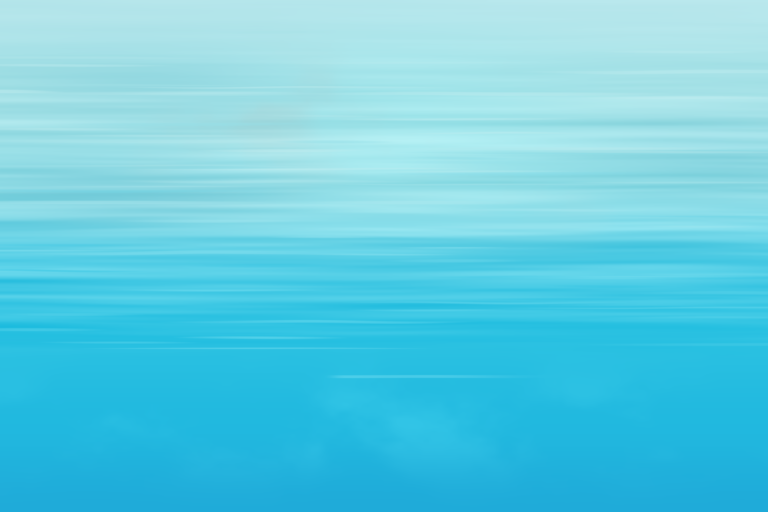
Give the GLSL for this background, as a WebGL 2 fragment shader.

```glsl
#version 300 es
precision highp float;
// Calm water fading from pale mist at the top to deep cyan at the bottom.
// A vertical colour ramp is tinted by soft glows, then crossed by stretched
// noise ripples and a loop of thin tapered brush strokes.
uniform vec2 u_resolution;
out vec4 outColor;

float hash(vec2 p) {
    return fract(sin(dot(p, vec2(127.1, 311.7))) * 43758.5453);
}

float noise(vec2 p) {
    vec2 i = floor(p), f = fract(p);
    f = f * f * (3.0 - 2.0 * f);
    return mix(mix(hash(i), hash(i + vec2(1, 0)), f.x),
               mix(hash(i + vec2(0, 1)), hash(i + vec2(1, 1)), f.x), f.y);
}

float fbm(vec2 p) {
    float sum = 0.0, amp = 0.5;
    for (int i = 0; i < 5; i++) {
        sum += amp * noise(p);
        p = p * 2.03 + 17.3;
        amp *= 0.5;
    }
    return sum;
}

// Soft elliptical spot
float glow(vec2 p, vec2 center, vec2 radius) {
    vec2 d = (p - center) / radius;
    return exp(-dot(d, d));
}

// Vertical ramp, from the deep bottom to the misty top
vec3 waterRamp(float y) {
    vec3 c = mix(vec3(0.12, 0.67, 0.85), vec3(0.13, 0.725, 0.875), smoothstep(0.0, 0.19, y));
    c = mix(c, vec3(0.17, 0.76, 0.885), smoothstep(0.17, 0.37, y));
    c = mix(c, vec3(0.35, 0.815, 0.905), smoothstep(0.34, 0.53, y));
    c = mix(c, vec3(0.57, 0.87, 0.905), smoothstep(0.48, 0.65, y));
    c = mix(c, vec3(0.65, 0.885, 0.905), smoothstep(0.62, 0.82, y));
    return mix(c, vec3(0.72, 0.905, 0.925), smoothstep(0.84, 1.0, y));
}

// Long thin ripples, centred on zero
float ripples(vec2 p) {
    float bend = 0.006 * noise(p * vec2(3.0, 9.0));
    float y = p.y + bend;
    float broad = noise(vec2(p.x * 1.6, y * 42.0));
    float middle = noise(vec2(p.x * 2.3 + 9.0, y * 88.0));
    float fine = noise(vec2(p.x * 4.0 + 31.0, y * 170.0));
    return broad * 0.45 + middle * 0.35 + fine * 0.2 - 0.5;
}

void main() {
    vec2 uv = gl_FragCoord.xy / u_resolution;
    vec2 p = vec2(uv.x * u_resolution.x / u_resolution.y, uv.y);
    float pixel = 1.0 / u_resolution.y;

    vec3 color = waterRamp(uv.y);

    // Bright centre and greyer teal sides
    color = mix(color, vec3(0.64, 0.915, 0.935), 0.75 * glow(uv, vec2(0.53, 0.74), vec2(0.22, 0.17)));
    float shade = 0.7 * glow(uv, vec2(0.17, 0.62), vec2(0.23, 0.07))
                + 0.35 * glow(uv, vec2(0.22, 0.84), vec2(0.2, 0.08))
                + 0.45 * glow(uv, vec2(0.95, 0.69), vec2(0.17, 0.09));
    color = mix(color, vec3(0.47, 0.79, 0.845), shade * (0.55 + 0.5 * fbm(p * vec2(3.0, 7.0))));

    // Faint grey clouds in the upper part
    float cloud = smoothstep(0.46, 0.72, fbm(p * vec2(4.0, 6.0) + 3.7));
    float cloudArea = glow(uv, vec2(0.34, 0.77), vec2(0.17, 0.12))
                    + 0.6 * glow(uv, vec2(0.72, 0.75), vec2(0.15, 0.16));
    color = mix(color, vec3(0.66, 0.83, 0.84), 0.5 * cloud * cloudArea);

    // Ripples, strongest around the change from pale to deep
    float band = smoothstep(0.29, 0.42, uv.y) * (1.0 - 0.8 * smoothstep(0.62, 0.98, uv.y));
    float ripple = ripples(p) * band;
    color += ripple * mix(vec3(0.42, 0.17, 0.09), vec3(0.25, 0.13, 0.11), smoothstep(0.4, 0.7, uv.y));

    // Tapered strokes, light and dark
    for (int i = 0; i < 90; i++) {
        float id = float(i);
        float r = hash(vec2(id, 1.0));
        vec2 center = vec2(hash(vec2(id, 2.0)), 0.32 + 0.62 * pow(hash(vec2(id, 3.0)), 1.3));
        float along = (uv.x - center.x) / mix(0.06, 0.26, r);
        float taper = max(1.0 - along * along, 0.0);
        float wave = 0.003 * (noise(vec2(p.x * 5.0, id)) - 0.5);
        float halfWidth = mix(0.0012, 0.0035, hash(vec2(id, 4.0))) * sqrt(taper);
        float line = 1.0 - smoothstep(halfWidth - pixel, halfWidth + pixel, abs(uv.y - center.y + wave));
        bool isLight = hash(vec2(id, 5.0)) > 0.35;
        vec3 lightTint = mix(vec3(0.46, 0.87, 0.94), vec3(0.76, 0.93, 0.94), smoothstep(0.4, 0.7, center.y));
        vec3 tint = isLight ? lightTint : waterRamp(center.y - 0.07);
        color = mix(color, tint, line * taper * mix(0.2, 0.55, hash(vec2(id, 6.0))));
    }

    // Lone pale stroke below the ripples
    float reach = smoothstep(0.42, 0.45, uv.x) * (1.0 - smoothstep(0.56, 0.73, uv.x));
    float lone = 1.0 - smoothstep(0.001, 0.0045, abs(uv.y - 0.266 + 0.002 * noise(p * 6.0)));
    color = mix(color, vec3(0.34, 0.82, 0.92), 0.7 * lone * reach);

    // Misty patches in the deep water
    float mist = smoothstep(0.42, 0.75, fbm(p * vec2(4.5, 7.0) + 11.0));
    float mistArea = glow(uv, vec2(0.5, 0.17), vec2(0.6, 0.09));
    color += vec3(0.07, 0.05, 0.03) * mist * mistArea;

    outColor = vec4(clamp(color, 0.0, 1.0), 1.0);
}
```
